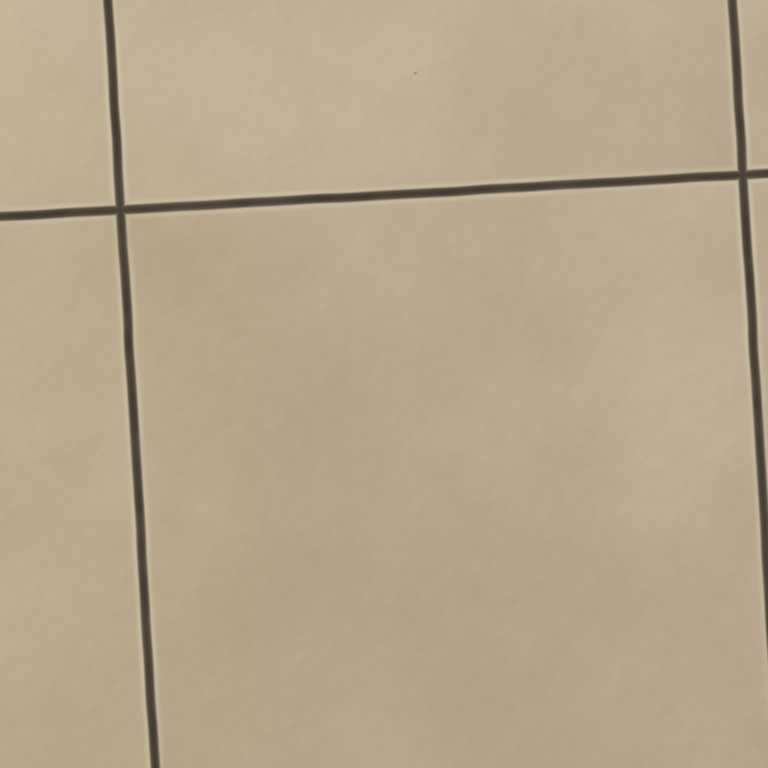
Write a Shadertoy shader that draws this texture.

```glsl
// Large beige stone floor tiles, slightly tilted, with thin dark grout and pale worn edges.

const float TILE_SIZE = 0.813;                // tile pitch in canvas units
const vec2  GRID_ORIGIN = vec2(0.202, 0.7175);
const vec2  GRID_SLANT = vec2(0.0615, -0.0567);
const float GROUT_HALF_WIDTH = 0.0058;
const float GROUT_SOFTNESS = 0.0022;
const float GROUT_WOBBLE = 0.0012;
const float RIM_WIDTH = 0.006;                // pale line beside the grout
const float RIM_STRENGTH = 0.55;
const float CLOUD_STRENGTH = 0.085;
const float GRAIN_STRENGTH = 0.014;
const float TILE_TONE_SPREAD = 0.012;
const vec2  FLECK_POSITION = vec2(0.541, 0.905);
const float FLECK_RADIUS = 0.004;

const vec3 STONE = vec3(0.722, 0.663, 0.556);
const vec3 STONE_LIGHT = vec3(0.760, 0.705, 0.600);
const vec3 RIM_COLOR = vec3(0.800, 0.760, 0.660);
const vec3 GROUT_DARK = vec3(0.255, 0.225, 0.185);
const vec3 GROUT_LIGHT = vec3(0.370, 0.340, 0.295);
const vec3 FLECK_COLOR = vec3(0.560, 0.510, 0.430);

float hash(vec2 p) {
    return fract(sin(dot(p, vec2(127.1, 311.7))) * 43758.5453);
}

float noise(vec2 p) {
    vec2 cell = floor(p);
    vec2 f = fract(p);
    f = f * f * (3.0 - 2.0 * f);
    return mix(mix(hash(cell), hash(cell + vec2(1.0, 0.0)), f.x),
               mix(hash(cell + vec2(0.0, 1.0)), hash(cell + 1.0), f.x), f.y);
}

float fbm(vec2 p) {
    float sum = 0.0;
    float amplitude = 0.5;
    for (int i = 0; i < 5; i++) {
        sum += amplitude * noise(p);
        p = mat2(1.6, 1.2, -1.2, 1.6) * p + 7.3;
        amplitude *= 0.5;
    }
    return sum;
}

// Stone face: soft clouds, faint diagonal grain and one tone per tile
vec3 stoneColor(vec2 uv, vec2 tile) {
    float cloud = fbm(uv * 4.5 + tile * 17.0) - 0.48;
    vec2 diagonal = vec2(uv.x + uv.y, uv.y - uv.x);
    float grain = noise(diagonal * vec2(55.0, 110.0)) - 0.5;
    float tone = (hash(tile + 3.7) - 0.5) * TILE_TONE_SPREAD;

    float lightness = 0.65 * smoothstep(0.62, 1.0, uv.y) + 0.2 * smoothstep(0.25, 0.0, uv.x);
    vec3 color = mix(STONE, STONE_LIGHT, lightness);
    color += cloud * CLOUD_STRENGTH + grain * GRAIN_STRENGTH + tone;

    // Yellowish tint toward the left, greyer toward the right
    color.b += 0.016 * (uv.x - 0.5);
    return color;
}

void mainImage(out vec4 fragColor, in vec2 fragCoord) {
    vec2 uv = fragCoord / iResolution.xy;
    float pixel = 1.0 / min(iResolution.x, iResolution.y);

    // Tilted tile grid and signed offsets to its nearest joints
    vec2 grid = (uv - GRID_ORIGIN + GRID_SLANT * uv.yx) / TILE_SIZE;
    vec2 tile = floor(grid);
    vec2 offset = (fract(grid + 0.5) - 0.5) * TILE_SIZE;
    vec2 wobble = vec2(noise(vec2(uv.y * 22.0, 2.0)), noise(vec2(uv.x * 22.0, 9.0))) - 0.5;
    offset += wobble * GROUT_WOBBLE;
    float jointDistance = min(abs(offset.x), abs(offset.y));

    vec3 color = stoneColor(uv, tile);

    // Small dark fleck
    vec2 toFleck = uv - FLECK_POSITION;
    float fleck = length(vec2(toFleck.x + toFleck.y, 1.6 * (toFleck.y - toFleck.x)));
    color = mix(color, FLECK_COLOR, 0.8 * smoothstep(FLECK_RADIUS * 1.5, 0.0, fleck));

    // Pale rim, worn unevenly along the joints
    float rim = 1.0 - smoothstep(0.0, RIM_WIDTH, abs(jointDistance - GROUT_HALF_WIDTH - 0.003));
    color = mix(color, RIM_COLOR, rim * RIM_STRENGTH * (0.4 + 0.9 * noise(uv * 13.0)));

    // Grout: dark core, lighter sides, patchy tone
    float side = smoothstep(0.0, GROUT_HALF_WIDTH, jointDistance);
    float patchTone = noise(uv * 38.0) - 0.5;
    vec3 grout = mix(GROUT_DARK, GROUT_LIGHT, clamp(0.15 + 0.65 * side + 0.4 * patchTone, 0.0, 1.0));
    float blur = max(GROUT_SOFTNESS, pixel);
    float stone = smoothstep(GROUT_HALF_WIDTH - blur, GROUT_HALF_WIDTH + blur, jointDistance);
    color = mix(grout, color, stone);

    fragColor = vec4(clamp(color, 0.0, 1.0), 1.0);
}
```
